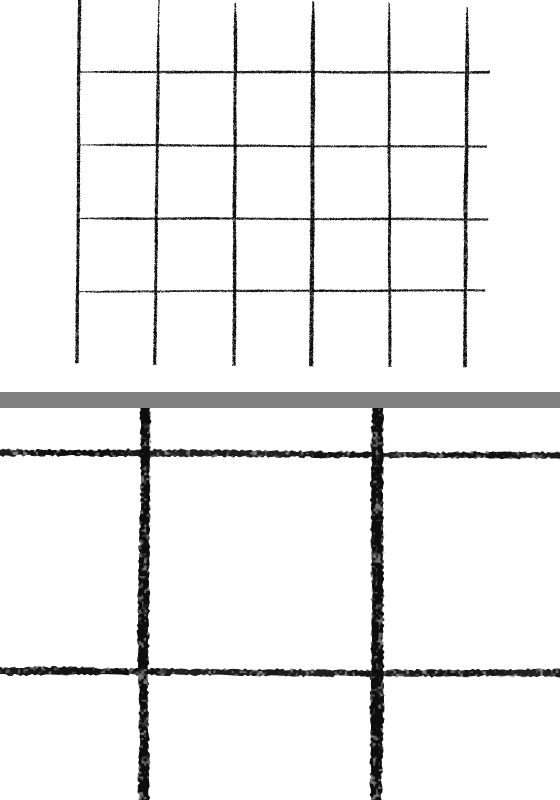
Top: the whole. Bottom: its middle third, enlarged.
A WebGL 1 fragment shader for this pattern:

```glsl
precision highp float;
// Hand-ruled charcoal grid on white paper: six upright strokes crossed by four level ones.
// Each stroke is a tapered box distance whose lean, weight and ends vary by formula;
// value noise roughens the edges and leaves pale paper grain in the ink.
uniform vec2 u_resolution;

const float CANVAS_WIDTH = 768.0; // drawing units across the canvas

float hash(vec2 p) {
    p = fract(p * vec2(0.1031, 0.1137));
    p += dot(p, p.yx + 33.33);
    return fract((p.x + p.y) * p.x * 17.0);
}

float noise(vec2 p) {
    vec2 cell = floor(p), f = fract(p);
    f = f * f * (3.0 - 2.0 * f);
    return mix(mix(hash(cell), hash(cell + vec2(1.0, 0.0)), f.x),
               mix(hash(cell + vec2(0.0, 1.0)), hash(cell + vec2(1.0, 1.0)), f.x), f.y);
}

// Coverage of one stroke; span holds its start and end along its length.
float stroke(float along, float across, vec2 span, float width, float taper,
             float rough, float seed, float unitsPerPixel) {
    float pressure = 0.85 + 0.3 * noise(vec2(along / 35.0, seed));
    float tip = mix(0.42, 1.0, smoothstep(0.0, taper, along - span.x));
    across += 0.9 * (noise(vec2(along / 70.0, seed + 40.0)) - 0.5);
    float sides = abs(across) - 0.5 * width * tip * pressure;
    float ends = max(span.x - along, along - span.y);
    float d = max(sides, ends) + rough;
    return clamp(0.5 - d / unitsPerPixel, 0.0, 1.0);
}

void main() {
    float unit = CANVAS_WIDTH / u_resolution.x;
    vec2 p = vec2(gl_FragCoord.x, u_resolution.y - gl_FragCoord.y) * unit; // y runs down
    float rough = 1.1 * (noise(p * 0.75 + 200.0) - 0.5);
    float clear = 1.0; // paper left uncovered

    // Upright strokes, thin at the top and blunt at the foot
    for (int n = 0; n < 6; n++) {
        float i = float(n);
        float a = i * 1.0472;
        float lean = 2.83 + 2.2 * cos(a - 0.713) - 1.17 * cos(3.0 * a);
        float middle = 109.4 + 106.35 * i - 0.33 * (i - 2.5) * (i - 2.5);
        float x = middle + lean * (0.5 - p.y / 500.0);
        float width = 4.5 - 0.3 * cos(a) - 0.3 * cos(3.0 * a) + 0.6 * cos(2.0 * a + 1.05);
        vec2 span = vec2(1.8 * i - 2.0 + 2.6 * cos(2.1 * (i - 2.0)), 498.0 + 2.5 * sqrt(i));
        if (n == 0) span.x = -60.0; // the first stroke runs off the top
        float ink = stroke(p.y, p.x - x, span, width, max(20.0 * lean, 40.0),
                           rough, i * 7.0 + 3.0, unit);
        clear *= 1.0 - ink;
    }

    // Level strokes, lighter and nearly even
    for (int n = 0; n < 4; n++) {
        float j = float(n);
        float drop = 2.7 * sin(1.25 * j);
        float y = 99.0 + 101.6 * j - 0.53 * j * j + drop * (p.x - 388.0) / 560.0;
        float flip = cos(3.14159 * j);
        vec2 span = vec2(110.0 - 2.0 * j, 670.0 - j + 1.5 * flip);
        float ink = stroke(p.x, p.y - y, span, 3.0 + 0.25 * flip, 50.0,
                           rough, j * 9.0 + 80.0, unit);
        clear *= 1.0 - ink * (0.9 + 0.1 * noise(vec2(p.x / 20.0, j * 5.0)));
    }

    // Paper grain showing through the charcoal
    float grain = 0.6 * noise(p * 0.85) + 0.4 * noise(p * 0.4 + 90.0);
    float ink = (1.0 - clear) * (1.0 - 0.45 * smoothstep(0.48, 0.85, grain));
    gl_FragColor = vec4(mix(vec3(1.0), vec3(0.05), ink), 1.0);
}
```
